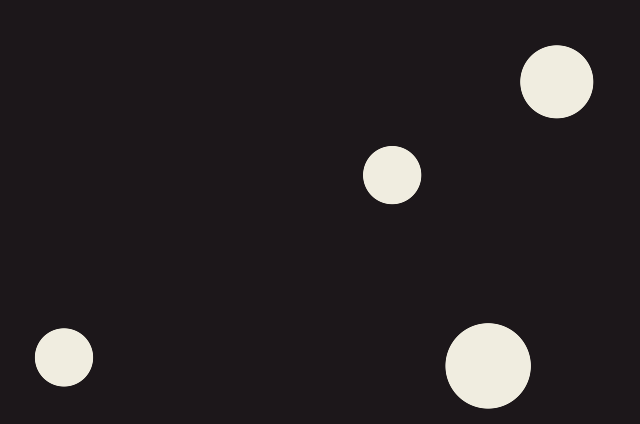
Give the GLSL for this background, as a Shadertoy shader.

```glsl
// Four scattered cream discs on a near-black ground, tiling in both directions.

// Centre of a disc as a fraction of the canvas: columns crowd right, rows wrap.
vec2 discCenter(float i) {
    return vec2(0.1 + 0.77 * pow(i / 3.0, 0.37),
                fract(0.157 + 0.37 * i + 0.06 * i * i));
}

// Radius as a fraction of the canvas height.
float discRadius(float i) {
    return 0.0818 - 0.021 * cos(1.8 * i - 0.9);
}

void mainImage(out vec4 fragColor, in vec2 fragCoord) {
    vec2 uv = fragCoord / iResolution.xy;
    vec2 aspect = vec2(iResolution.x / iResolution.y, 1.0);

    // Signed distance to the nearest disc, wrapped across the canvas edges
    float dist = 1.0;
    for (int n = 0; n < 4; n++) {
        float i = float(n);
        vec2 offset = fract(uv - discCenter(i) + 0.5) - 0.5;
        dist = min(dist, length(offset * aspect) - discRadius(i));
    }

    // Edge softened over one pixel
    float halfPixel = 0.5 / iResolution.y;
    float disc = 1.0 - smoothstep(-halfPixel, halfPixel, dist);

    vec3 ground = vec3(0.11, 0.09, 0.10);
    vec3 cream = vec3(0.94, 0.93, 0.88);
    fragColor = vec4(mix(ground, cream, disc), 1.0);
}
```
